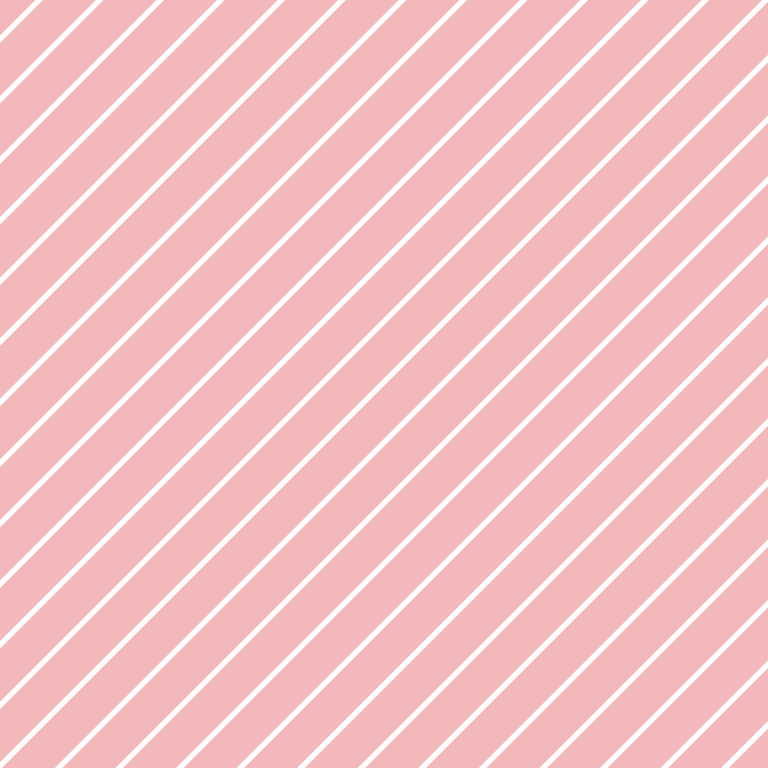
This pattern is drawn by a Shadertoy shader. Its source:

```glsl
// Thin white diagonal pinstripes rising to the right on a flat soft pink ground.

// Coverage of a stripe centred on every integer of t; width is a share of one period.
float stripe(float t, float width, float blur) {
    float d = abs(fract(t + 0.5) - 0.5) - 0.5 * width;
    return 1.0 - smoothstep(-blur, blur, d);
}

void mainImage(out vec4 fragColor, in vec2 fragCoord) {
    vec2 uv = fragCoord / iResolution.y;

    // 45 degree stripes, counted along the horizontal edge
    float periods = 12.68;
    float t = (uv.x - uv.y + 0.0026) * periods;

    // Edge softness: 0.7 pixel to each side, measured across the stripe
    float blur = 0.7 * sqrt(2.0) * periods / iResolution.y;

    vec3 pink = vec3(0.95, 0.72, 0.73);
    vec3 white = vec3(0.995);
    fragColor = vec4(mix(pink, white, stripe(t, 0.125, blur)), 1.0);
}
```
